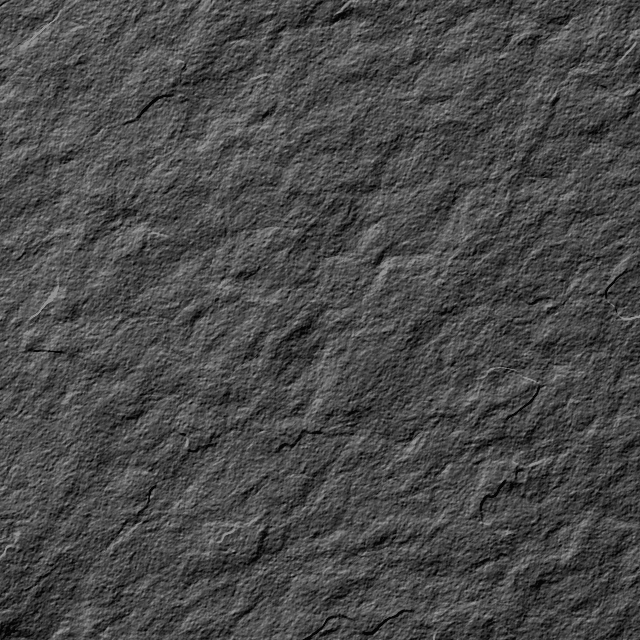
Write a WebGL 2 fragment shader that draws this texture.

```glsl
#version 300 es
precision highp float;
// Dark rough rock lit at a grazing angle from the upper left.
// A height field of turned noise octaves, warped cellular domes and
// short ragged ledges is shaded by its slope towards the light.

uniform vec2 u_resolution;
out vec4 fragColor;

const float BASE_GREY = 0.291;
const vec2 TONE_RAMP = vec2(-0.06, 0.035);    // broad lighting across the slab
const float CORNER_SHADE = 0.14;              // darkening at the lower left
const vec2 LIGHT_DIR = vec2(-0.55, 0.835);
const float GRAIN_ANGLE = 0.68;               // direction the relief runs in
const float STRETCH = 1.4;
const float SLOPE_STEP = 0.0011;
const float WARP = 0.022;
const int RELIEF_OCTAVES = 5;
const float FIRST_FREQ = 7.0;
const float FREQ_GAIN = 1.95;
const float RELIEF_SLOPE[5] = float[5](0.020, 0.036, 0.056, 0.068, 0.066);
const int GRAIN_LAYERS = 3;
const float GRAIN_FREQ = 185.0;
const float GRAIN_GAIN = 1.36;
const float GRAIN_SLOPE = 0.101;
const float DOME_SLOPE = 0.040;
const float LEDGE_HEIGHT = 0.0015;
const float LEDGE_WIDTH = 0.050;

uint mixBits(uint n) {
    n = n * 747796405u + 2891336453u;
    n = ((n >> ((n >> 28u) + 4u)) ^ n) * 277803737u;
    return (n >> 22u) ^ n;
}

vec2 hash2(vec2 cell) {
    uvec2 c = uvec2(ivec2(cell) + 4096);
    uint a = mixBits(c.x + mixBits(c.y));
    return vec2(a & 65535u, a >> 16u) / 65535.0;
}

float valueNoise(vec2 p) {
    vec2 i = floor(p), f = p - i;
    vec2 s = f * f * f * (f * (f * 6.0 - 15.0) + 10.0);
    float low = mix(hash2(i).x, hash2(i + vec2(1, 0)).x, s.x);
    float high = mix(hash2(i + vec2(0, 1)).x, hash2(i + vec2(1, 1)).x, s.x);
    return mix(low, high, s.y);
}

// Squared distance to the nearest scattered cell centre.
float cellular(vec2 p) {
    vec2 i = floor(p), f = p - i;
    float nearest = 4.0;
    for (int y = -1; y <= 1; y++)
        for (int x = -1; x <= 1; x++) {
            vec2 o = vec2(x, y);
            vec2 d = o + hash2(i + o) - f;
            nearest = min(nearest, dot(d, d));
        }
    return nearest;
}

// Coordinates along and across an angle, stretched along it.
vec2 alongAngle(vec2 p, float angle, float stretch) {
    vec2 dir = vec2(cos(angle), sin(angle));
    return vec2(dot(p, dir) / stretch, dot(p, vec2(-dir.y, dir.x)));
}

float rockHeight(vec2 p) {
    vec2 warp = vec2(valueNoise(p * 13.0 + 5.0), valueNoise(p * 13.0 + 71.0)) - 0.5;
    warp += 0.45 * (vec2(valueNoise(p * 41.0 + 23.0), valueNoise(p * 41.0 + 97.0)) - 0.5);
    vec2 warped = p + WARP * warp;
    float h = 0.0;

    // Relief, each octave turned a little off the common direction.
    float freq = FIRST_FREQ;
    for (int k = 0; k < RELIEF_OCTAVES; k++) {
        float angle = GRAIN_ANGLE + 0.35 * sin(float(k) * 2.4);
        vec2 q = alongAngle(warped, angle, STRETCH);
        h += RELIEF_SLOPE[k] / freq * valueNoise(q * freq + float(k) * 19.7);
        freq *= FREQ_GAIN;
    }

    // Gritty grain from layers at unrelated angles.
    freq = GRAIN_FREQ;
    for (int k = 0; k < GRAIN_LAYERS; k++) {
        vec2 q = alongAngle(p + 0.15 * WARP * warp, 0.25 + 0.47 * float(k), 1.1);
        h += GRAIN_SLOPE / freq * valueNoise(q * freq + float(k) * 37.3);
        freq *= GRAIN_GAIN;
    }

    // Domes of two sizes, fading in and out in patches.
    vec2 bent = alongAngle(warped + 0.012 * warp.yx, GRAIN_ANGLE, STRETCH);
    float patches = smoothstep(0.25, 0.75, valueNoise(p * 5.0 + 41.0));
    h -= DOME_SLOPE * patches * cellular(bent * 14.0) / 14.0;
    h -= DOME_SLOPE * (1.2 - 0.6 * patches) * cellular(bent * 31.0 + 9.0) / 31.0;

    // Short ledges along ragged contours of a slow noise.
    float contour = valueNoise(bent * 15.0 + 133.0) - 0.5;
    contour += 0.16 * (valueNoise(p * 70.0 + 57.0) - 0.5);
    float present = smoothstep(0.50, 0.90, valueNoise(p * 13.0 + 17.0));
    h += LEDGE_HEIGHT * present * smoothstep(-LEDGE_WIDTH, LEDGE_WIDTH, contour);
    return h;
}

void main() {
    vec2 p = gl_FragCoord.xy / u_resolution.y;

    // Slope towards the light, by a central difference.
    vec2 offset = 0.5 * SLOPE_STEP * LIGHT_DIR;
    float slope = (rockHeight(p - offset) - rockHeight(p + offset)) / SLOPE_STEP;

    float grey = BASE_GREY + dot(p - 0.5, TONE_RAMP) + slope;
    grey -= CORNER_SHADE * exp(-9.0 * length(p));
    fragColor = vec4(vec3(clamp(grey, 0.02, 0.58)), 1.0);
}
```
